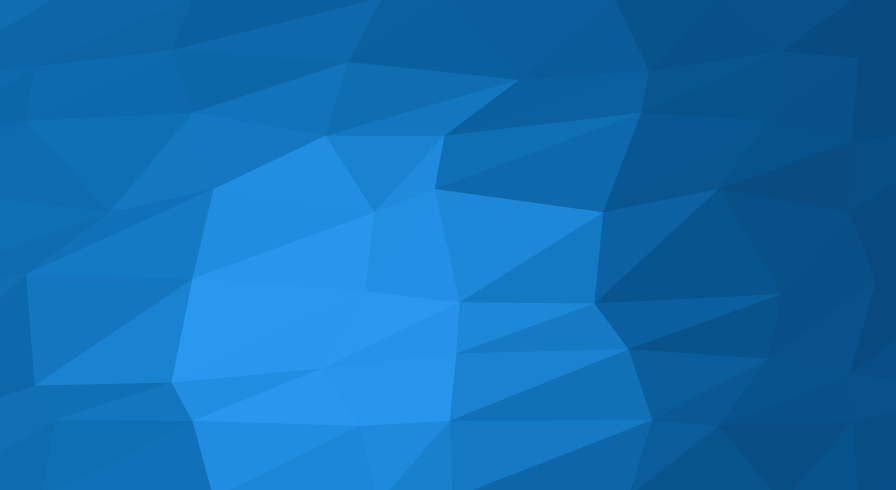
Reproduce this background procedurally as a Shadertoy shader.

```glsl
const vec2 CANVAS = vec2(7.68, 4.2);
const int COLUMNS = 9;
const int ROWS = 8;

// Mesh lines as waves: mean position, amplitude, frequency, peak index
const vec4 COLUMN_WAVE[COLUMNS] = vec4[COLUMNS](
    vec4(-0.70, 0.00, 0.00, 0.0), vec4(0.38, 0.56, 2.10, 3.0),
    vec4( 1.65, 0.18, 1.57, 3.0), vec4(3.02, 0.26, 1.90, 3.4),
    vec4( 3.88, 0.57, 1.80, 1.0), vec4(5.33, 0.26, 1.35, 6.0),
    vec4( 6.48, 0.33, 2.10, 4.4), vec4(7.33, 0.18, 2.10, 4.0),
    vec4( 8.40, 0.00, 0.00, 0.0));
const float COLUMN_DECAY[COLUMNS] = float[COLUMNS](
    0.0, 0.6, 0.0, 0.0, 0.6, 0.0, 0.0, 0.6, 0.0);
const vec4 ROW_WAVE[ROWS] = vec4[ROWS](
    vec4(-0.02, 0.00, 0.00, 0.0), vec4(0.56, 0.13, 1.50, 4.2),
    vec4( 1.08, 0.13, 1.75, 3.5), vec4(1.72, 0.10, 3.14, 5.0),
    vec4( 2.48, 0.13, 0.90, 4.6), vec4(3.15, 0.16, 0.90, 1.3),
    vec4( 3.62, 0.03, 2.00, 3.0), vec4(4.28, 0.03, 2.00, 3.0));

float hash(vec3 p) {
    p = fract(p * 0.1031);
    p += dot(p, p.zyx + 31.32);
    return fract((p.x + p.y) * p.z);
}

float wave(vec4 w, float index, float decay) {
    float d = index - w.w;
    return w.x + w.y * cos(w.z * d) * exp(-decay * abs(d));
}

vec2 meshVertex(int column, int row) {
    return vec2(wave(COLUMN_WAVE[column], float(row), COLUMN_DECAY[column]),
                wave(ROW_WAVE[row], float(column), 0.0));
}

// Signed distance to the line through a and b, positive outside
float edgeDistance(vec2 p, vec2 a, vec2 b) {
    vec2 d = normalize(b - a);
    return dot(p - a, vec2(d.y, -d.x));
}

float triangleCoverage(vec2 p, vec2 a, vec2 b, vec2 c, float pixel) {
    float d = max(edgeDistance(p, a, b),
              max(edgeDistance(p, b, c), edgeDistance(p, c, a)));
    return clamp(0.5 - d / pixel, 0.0, 1.0);
}

// Broad central glow over a shade that deepens to the right
float glowTone(vec2 p) {
    float d = length((p - vec2(3.1, 2.75)) / vec2(2.1, 1.85));
    return 0.38 - 0.045 * p.x + 0.73 * exp(-d * d * d);
}

vec3 blueRamp(float tone) {
    return vec3(0.03 + 0.15 * tone * tone, 0.29 + 0.32 * tone, 0.50 + 0.46 * tone);
}

// Flat colour of one facet, weighted by its coverage
vec4 facet(vec2 p, vec2 a, vec2 b, vec2 c, vec3 seed, float pixel) {
    float coverage = triangleCoverage(p, a, b, c, pixel);
    float tone = glowTone((a + b + c) / 3.0) + 0.11 * (hash(seed) - 0.5);
    return vec4(blueRamp(clamp(tone, 0.0, 1.0)), 1.0) * coverage;
}

void mainImage(out vec4 fragColor, in vec2 fragCoord) {
    vec2 p = fragCoord / iResolution.xy * CANVAS;
    p.y = CANVAS.y - p.y; // rows run downward
    float pixel = CANVAS.y / iResolution.y;

    // Each cell splits along its rising diagonal
    vec4 sum = vec4(0.0);
    for (int row = 0; row < ROWS - 1; row++) {
        for (int column = 0; column < COLUMNS - 1; column++) {
            vec2 topLeft = meshVertex(column, row);
            vec2 topRight = meshVertex(column + 1, row);
            vec2 bottomLeft = meshVertex(column, row + 1);
            vec2 bottomRight = meshVertex(column + 1, row + 1);
            vec3 seed = vec3(float(column) + 3.0, float(row) + 7.0, 1.0);
            sum += facet(p, topLeft, topRight, bottomLeft, seed, pixel);
            sum += facet(p, topRight, bottomRight, bottomLeft, seed + vec3(17.0, 5.0, 9.0), pixel);
        }
    }
    fragColor = vec4(sum.rgb / max(sum.a, 0.001), 1.0);
}
```
